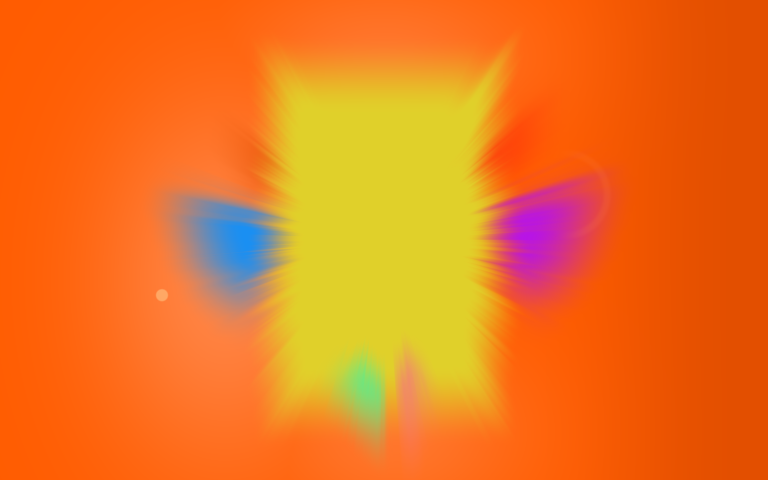
A WebGL 2 fragment shader for this background:

```glsl
#version 300 es
precision highp float;

#define BASE vec3(1.0, 0.36, 0.0)
#define SHADE vec3(0.89, 0.31, 0.0)
#define PEACH vec3(1.0, 0.53, 0.29)
#define YELLOW vec3(0.88, 0.815, 0.165)
#define BLUE vec3(0.1, 0.56, 0.95)
#define PURPLE vec3(0.72, 0.08, 0.9)
#define GREEN vec3(0.33, 0.93, 0.57)
#define RED vec3(1.0, 0.22, 0.04)
#define PINK vec3(0.96, 0.47, 0.48)
#define CORE_SIZE vec2(0.172, 0.262)
#define CORE_FADE 1.65
#define STREAKS 0.22

uniform vec2 u_resolution;
out vec4 fragColor;

float hash(float n) {
  return fract(sin(n * 127.1) * 43758.5453);
}

float noise(float x) {
  float i = floor(x), f = fract(x);
  return mix(hash(i), hash(i + 1.0), f * f * (3.0 - 2.0 * f));
}

// Streak strength around the centre, from -0.5 to 0.5
float rays(float angle) {
  float sum = 0.0, weight = 0.5, freq = 14.0;
  for (int i = 0; i < 3; i++) {
    sum += weight * noise(angle * freq + 90.0);
    weight *= 0.6;
    freq *= 2.3;
  }
  return sum / 0.98 - 0.5;
}

float glow(vec2 p, vec2 centre, vec2 size) {
  vec2 q = (p - centre) / size;
  return exp(-dot(q, q));
}

// Wedge of light: crisp leading edge, reach shrinking along its trailing side
float petal(vec2 p, float axis, float side, float reach, float spread,
            float lead, float inner, float streak) {
  vec2 dir = vec2(cos(axis), sin(axis));
  vec2 q = vec2(dot(p, dir), side * (dir.x * p.y - dir.y * p.x));
  float angle = atan(q.y, q.x) + streak * 0.12;
  float trail = max(angle, 0.0) / spread;
  float window = smoothstep(-lead, lead * 0.3, angle)
               * (1.0 - smoothstep(0.25, 1.0, trail));
  float limit = reach * (1.0 - 0.3 * min(trail, 1.0));
  float fade = 1.0 - smoothstep(0.58 * limit, limit, length(p));
  float start = smoothstep(inner, inner + 0.11, q.x + streak * 0.07);
  return window * fade * start * clamp(0.96 + streak * 0.5, 0.0, 1.0);
}

void main() {
  vec2 p = (gl_FragCoord.xy - 0.5 * u_resolution) / u_resolution.y;
  float pixel = 1.0 / u_resolution.y;
  float streak = rays(atan(p.x, -p.y));

  // Backdrop: peach glows, darker to the right
  vec3 col = mix(BASE, SHADE, smoothstep(0.3, 0.75, p.x));
  float warm = 0.95 * glow(p, vec2(-0.33, -0.08), vec2(0.27, 0.4));
  warm = max(warm, 0.6 * glow(p, vec2(0.0, 0.38), vec2(0.32, 0.17)));
  warm = max(warm, 0.6 * glow(p, vec2(0.02, -0.4), vec2(0.28, 0.2)));
  col = mix(col, PEACH, warm);

  // Dim orange wedge above the left petal
  float dusk = petal(p, 2.52, 1.0, 0.46, 0.5, 0.15, 0.2, streak);
  col = mix(col, SHADE, 0.6 * dusk);

  // Core box, spreading outward along rays
  vec2 box = abs(p) / CORE_SIZE;
  float flank = smoothstep(0.6, 1.0, box.x / max(box.y, 0.001));
  float ratio = max(box.x, box.y) + STREAKS * streak * flank;
  col = mix(col, YELLOW, 1.0 - smoothstep(1.0, CORE_FADE, ratio));

  // Coloured petals
  col = mix(col, RED, 0.8 * petal(p, 0.72, -1.0, 0.52, 0.42, 0.12, 0.2, streak));
  col = mix(col, BLUE, petal(p, 2.98, 1.0, 0.52, 1.0, 0.2, 0.185, streak));
  col = mix(col, PURPLE, petal(p, 0.24, -1.0, 0.55, 1.0, 0.2, 0.185, streak));
  col = mix(col, GREEN, 0.95 * petal(p, -1.56, -1.0, 0.5, 0.52, 0.06, 0.21, streak));
  col = mix(col, PINK, 0.75 * petal(p, -1.46, 1.0, 0.54, 0.28, 0.07, 0.2, streak));

  // Faint halo ring and small bright disc
  float halo = abs(length(p - vec2(0.38, 0.095)) - 0.085);
  float outer = smoothstep(0.35, 0.43, p.x);
  col = mix(col, PEACH, 0.12 * outer * (1.0 - smoothstep(0.002, 0.012, halo)));
  float disc = length(p - vec2(-0.4625, -0.115)) - 0.0125;
  col = mix(col, vec3(1.0, 0.7, 0.44), 0.8 * (1.0 - smoothstep(-pixel, pixel, disc)));

  fragColor = vec4(col, 1.0);
}
```
